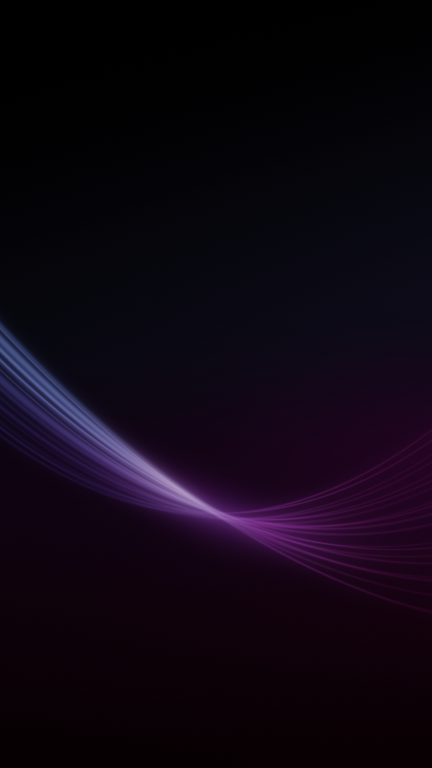
A WebGL 1 fragment shader for this background:

```glsl
precision highp float;

uniform vec2 u_resolution;

// Strand bundle: every strand is a parabola through the shared crossing
const int STRANDS = 20;
const vec2 CROSSING = vec2(0.52, 0.327);
const vec2 SLOPE = vec2(-0.373, 0.027);    // first strand, last strand
const vec2 CURVATURE = vec2(0.226, 0.426);
const float CROSSING_SPREAD = 0.010;
const vec2 CORE_WIDTH = vec2(0.0011, 0.0036);
const float HALO_WIDTH = 0.012;
const float HALO_STRENGTH = 0.12;

const vec3 STEEL_BLUE = vec3(0.32, 0.45, 0.76);
const vec3 INDIGO = vec3(0.25, 0.17, 0.58);
const vec3 LAVENDER = vec3(0.68, 0.60, 0.80);
const vec3 ORCHID = vec3(0.62, 0.20, 0.66);
const vec3 ROSE = vec3(0.50, 0.08, 0.36);
const vec3 PEAK = vec3(0.78, 0.73, 0.82);

// Backdrop tones from bottom to top
const vec3 WINE_BLACK = vec3(0.030, 0.000, 0.012);
const vec3 WINE = vec3(0.062, 0.006, 0.040);
const vec3 PLUM = vec3(0.070, 0.014, 0.078);
const vec3 NIGHT_BLUE = vec3(0.040, 0.038, 0.080);
const vec3 MAGENTA_HAZE = vec3(0.045, 0.000, 0.035);
const vec3 VIOLET_GLOW = vec3(0.17, 0.06, 0.23);

float hash(float n) {
  n = fract(n * 0.1031);
  n *= n + 33.33;
  n *= n + n;
  return fract(n);
}

float bell(float x, float width) {
  float q = x / width;
  return exp(-q * q);
}

vec3 backdrop(vec2 uv) {
  vec3 color = mix(WINE_BLACK, WINE, smoothstep(0.0, 0.2, uv.y));
  color = mix(color, PLUM, smoothstep(0.15, 0.34, uv.y));
  color = mix(color, NIGHT_BLUE, smoothstep(0.34, 0.56, uv.y - 0.06 * uv.x));
  color *= 1.0 - smoothstep(0.52, 0.98, uv.y - 0.14 * (uv.x - 0.5));
  color *= mix(0.8, 1.1, uv.x);
  return color + MAGENTA_HAZE * bell(uv.x - 1.0, 0.45) * bell(uv.y - 0.40, 0.13);
}

// Colour of strand t at horizontal position x
vec3 strandColor(float t, float x) {
  vec3 left = mix(STEEL_BLUE, INDIGO, smoothstep(0.15, 0.8, t));
  float heat = bell(x - 0.43, 0.15) * (1.0 - 0.75 * t);
  vec3 right = mix(ORCHID, ROSE, smoothstep(0.6, 1.0, x));
  return mix(mix(left, LAVENDER, heat), right, smoothstep(0.42, 0.64, x));
}

vec3 strandLight(vec2 uv) {
  float d = uv.x - CROSSING.x;
  float pixel = 0.7 / u_resolution.y;
  float aspect = u_resolution.y / u_resolution.x;
  vec3 light = vec3(0.0);

  for (int i = 0; i < STRANDS; i++) {
    float id = float(i);
    float seed = hash(id + 1.7);
    float variation = hash(id + 41.3);
    float t = clamp((id + 0.8 * (seed - 0.5)) / float(STRANDS - 1), 0.0, 1.0);

    // Perpendicular distance to the parabola
    float slope = mix(SLOPE.x, SLOPE.y, t);
    float curve = mix(CURVATURE.x, CURVATURE.y, t);
    float height = CROSSING.y + (variation - 0.5) * CROSSING_SPREAD
                 + d * (slope + curve * d);
    float tilt = (slope + 2.0 * curve * d) * aspect;
    float dist = (uv.y - height) * inversesqrt(1.0 + tilt * tilt);

    // Strands broaden to the left and thin out to the right
    float rightSide = smoothstep(0.4, 0.68, uv.x);
    float width = mix(CORE_WIDTH.x, CORE_WIDTH.y, seed * (1.0 - 0.75 * rightSide));
    float profile = bell(dist, max(width, pixel)) + HALO_STRENGTH * bell(dist, HALO_WIDTH);
    float leftPower = mix(0.62, 0.16, smoothstep(0.1, 0.85, t));
    float rightPower = mix(0.30, 0.16, smoothstep(0.6, 1.0, uv.x));
    float power = mix(leftPower, rightPower, rightSide) * mix(0.5, 1.2, variation);
    light += strandColor(t, uv.x) * profile * power;
  }
  return light * (1.0 - 0.55 * bell(d, 0.09));
}

void main() {
  vec2 uv = gl_FragCoord.xy / u_resolution;
  vec3 color = backdrop(uv);

  // Soft glow along the middle of the bundle
  float d = uv.x - CROSSING.x;
  float spine = CROSSING.y + d * (-0.20 + 0.31 * d);
  color += VIOLET_GLOW * bell(d + 0.06, 0.25) * bell(uv.y - spine, 0.034);

  // Strands saturate gently where they overlap
  color += (PEAK - color) * (1.0 - exp(-1.25 * strandLight(uv)));

  // Fine grain against banding
  float grain = hash(gl_FragCoord.x + 57.0 * hash(gl_FragCoord.y)) - 0.5;
  gl_FragColor = vec4(color + grain / 255.0, 1.0);
}
```
